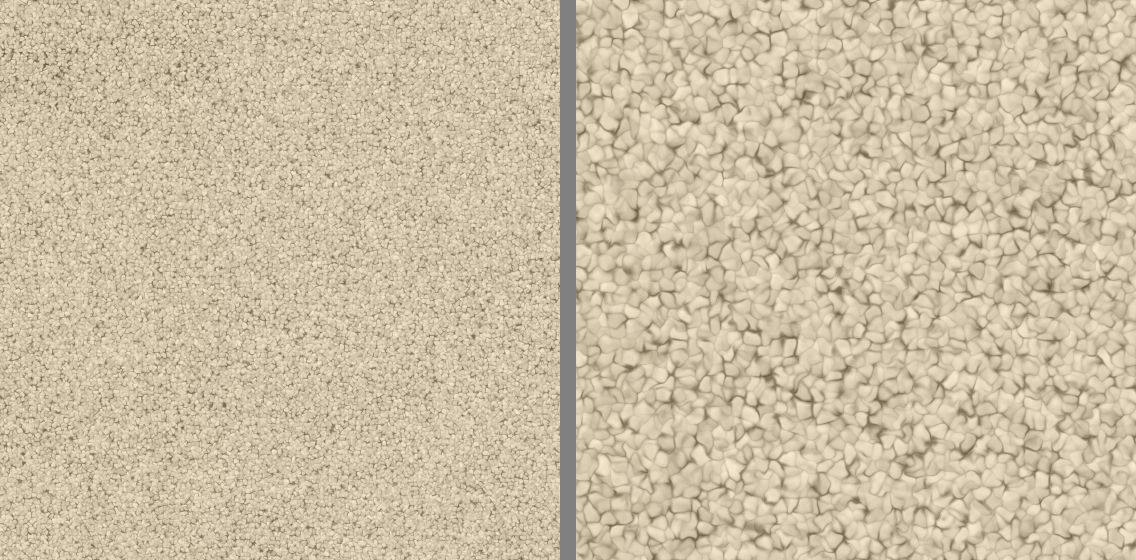
Left: the whole. Right: its middle third, enlarged.
A WebGL 2 fragment shader for this texture:

```glsl
#version 300 es
precision highp float;

uniform vec2 u_resolution;
out vec4 fragColor;

vec3 hash3(vec2 cell) {
    uvec3 v = uvec3(uvec2(ivec2(cell) + 4096), 17u) * 1664525u + 1013904223u;
    v.x += v.y * v.z; v.y += v.z * v.x; v.z += v.x * v.y;
    v ^= v >> 16u;
    v.x += v.y * v.z; v.y += v.z * v.x; v.z += v.x * v.y;
    return vec3(v >> 8u) / 16777216.0;
}

float noise(vec2 p) {
    vec2 i = floor(p), f = fract(p);
    f = f * f * (3.0 - 2.0 * f);
    float low = mix(hash3(i).x, hash3(i + vec2(1, 0)).x, f.x);
    float high = mix(hash3(i + vec2(0, 1)).x, hash3(i + vec2(1, 1)).x, f.x);
    return mix(low, high, f.y);
}

// Returns the seam distance, centre distance, random tone and slanted light
vec4 tufts(vec2 p) {
    vec2 base = floor(p);
    float nearest = 9.0, second = 9.0, tone = 0.0, slant = 0.0;
    for (int y = -1; y <= 1; y++) {
        for (int x = -1; x <= 1; x++) {
            vec2 cell = base + vec2(x, y);
            vec3 rnd = hash3(cell);
            vec2 d = p - cell - 0.5 - (rnd.xy - 0.5) * 0.9;
            float angle = rnd.z * 6.2832;
            vec2 axis = vec2(cos(angle), sin(angle));
            float dist = length(vec2(dot(d, axis) * 0.84, dot(d, vec2(-axis.y, axis.x)) * 1.18));
            if (dist < nearest) {
                second = nearest;
                nearest = dist;
                tone = fract(rnd.z * 57.0 + rnd.x);
                slant = dot(d, vec2(-0.5, 0.8));
            } else {
                second = min(second, dist);
            }
        }
    }
    return vec4(second - nearest, nearest, tone, slant);
}

float pile(vec2 uv, float wear) {
    vec2 p = uv * 138.0;
    p += 0.7 * (vec2(noise(p * 1.3), noise(p * 1.3 + 300.0)) - 0.5);
    vec4 tuft = tufts(p);

    // Broken, soft seams between tufts, with deeper pits where several meet
    float seam = 1.0 - smoothstep(0.0, 0.52, tuft.x);
    float broken = smoothstep(0.2, 0.85, noise(uv * 190.0 + 40.0));
    float pit = smoothstep(0.38, 0.78, tuft.y) * (0.35 + 0.65 * broken);
    float shade = wear * seam * (0.025 + 0.11 * broken + 0.24 * pit);

    float fibre = noise(uv * 260.0 + 90.0) - 0.5;
    return 0.872 + 0.09 * (tuft.z - 0.5) + 0.06 * tuft.w + 0.08 * fibre - shade;
}

void main() {
    vec2 uv = gl_FragCoord.xy / u_resolution.y;

    // Broad, faint brushing of the pile
    float broad = noise(uv * vec2(5.0, 8.0)) * 0.6 + noise(uv * vec2(14.0, 20.0) + 50.0) * 0.4;
    float band = smoothstep(0.13, 0.0, abs(uv.y - 0.87 - 0.08 * uv.x)) * smoothstep(0.65, 0.1, uv.x);
    float wear = 0.92 + 0.16 * broad + 0.25 * band;

    // Four samples per pixel
    float value = 0.0;
    for (int i = 0; i < 4; i++) {
        vec2 offset = vec2(i & 1, i >> 1) * 0.5 - 0.25;
        value += 0.25 * pile(uv + offset / u_resolution.y, wear);
    }
    value += 0.012 * (0.5 - broad) - 0.008 * band;

    // Cream wool, slightly cooler towards the right
    vec3 colour = value - vec3(0.0, 0.053, 0.155);
    colour.b += 0.01 * (uv.x - 0.5);
    fragColor = vec4(clamp(colour, 0.0, 1.0), 1.0);
}
```
